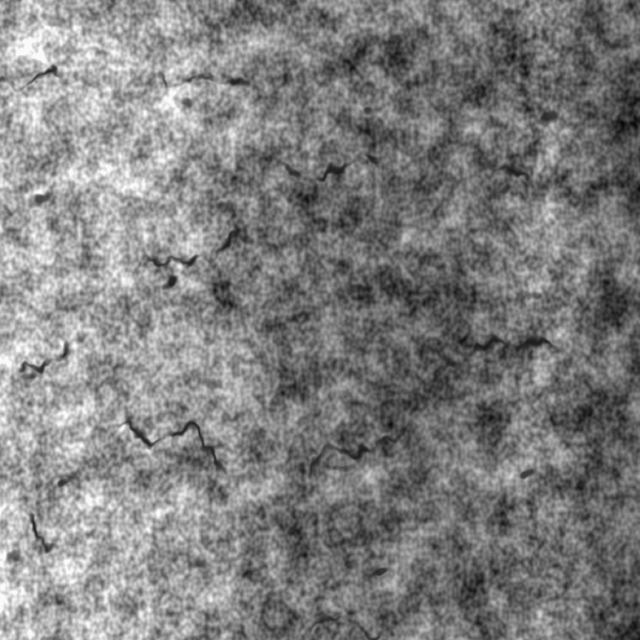
Reproduce this texture procedurally as a Shadertoy shader.

```glsl
// Weathered grey stone wall: grainy, unevenly lit, with short dark cracks and pits.

const int CRACK_COUNT = 11;
const int PIT_COUNT = 20;
const float TAU = 6.2831853;
const float DEEP_SHADOW = 0.09;

// Integer hash of a lattice point, two values in 0..1
vec2 hash2(vec2 cell) {
    uvec2 h = uvec2(ivec2(cell) + 4096) * uvec2(1597u, 3571u);
    uint n = (h.x ^ (h.y << 7)) * 747796405u + 289133u;
    n = ((n >> ((n >> 28u) + 4u)) ^ n) * 277803u;
    n = (n >> 15u) ^ n;
    uint m = n * 747796405u + 1013u;
    m = (m >> 13u) ^ m;
    return vec2(n & 65535u, m & 65535u) / 65535.0;
}

// Gradient of a lattice corner, dotted with the offset from it
float cornerSlope(vec2 cell, vec2 offset) {
    float a = TAU * hash2(cell).x;
    return dot(vec2(cos(a), sin(a)), offset);
}

float gradientNoise(vec2 p) {
    vec2 cell = floor(p), f = fract(p);
    vec2 u = f * f * f * (f * (f * 6.0 - 15.0) + 10.0);
    vec2 e = vec2(1.0, 0.0);
    float low = mix(cornerSlope(cell, f), cornerSlope(cell + e.xy, f - e.xy), u.x);
    float high = mix(cornerSlope(cell + e.yx, f - e.yx), cornerSlope(cell + e.xx, f - e.xx), u.x);
    return mix(low, high, u.y);
}

vec2 rotate(vec2 p, float angle) {
    float c = cos(angle), s = sin(angle);
    return vec2(c * p.x + s * p.y, c * p.y - s * p.x);
}

// Evenly spread position of the i-th scattered feature
vec2 scatter(float i, vec2 start) {
    return fract(start + i * vec2(0.7549, 0.5698));
}

// Broad lighting: bright left, dark centre right, pale vertical band
float broadTone(vec2 p) {
    float tone = mix(0.68, 0.41, smoothstep(0.1, 0.62, p.x));
    float band = (p.x - 0.84) / 0.05;
    vec2 shade = (p - vec2(0.62, 0.32)) / vec2(0.14, 0.2);
    tone += 0.11 * exp(-band * band);
    tone -= 0.08 * smoothstep(0.88, 1.0, p.x);
    tone -= 0.07 * exp(-dot(shade, shade));
    return tone + 0.03 * cos(TAU * p.y) * (1.0 - p.x);
}

// Soft stains, from large to small
float blotches(vec2 p) {
    return 0.15 * gradientNoise(p * 5.0 + 3.3)
         + 0.20 * gradientNoise(p * 11.0 + 17.6)
         + 0.27 * gradientNoise(rotate(p, 0.4) * 23.0 + 41.2);
}

// Fine mineral grain with faint upright streaks
float grain(vec2 p) {
    return 0.21 * gradientNoise(p * vec2(146.0, 122.0) + 9.4)
         + 0.19 * gradientNoise(rotate(p, 0.3) * 84.0 + 71.7)
         + 0.20 * gradientNoise(rotate(p, -0.5) * 45.0 + 33.1)
         + 0.07 * gradientNoise(p * vec2(95.0, 9.0) + 130.5);
}

// Darkness of one jagged, mostly horizontal crack
float crack(vec2 p, vec2 centre, float seed) {
    vec2 random = hash2(vec2(seed, 57.0));
    vec2 q = rotate(p - centre, (random.x - 0.4) * 0.9);
    float row = seed * 3.0 + 0.5;
    float bend = 0.050 * gradientNoise(vec2(q.x * 16.0, row))
               + 0.018 * gradientNoise(vec2(q.x * 48.0, row + 90.0))
               + 0.006 * gradientNoise(p * 90.0);
    float swell = gradientNoise(vec2(q.x * 34.0, row + 200.0));
    float halfWidth = 0.0075 + 0.014 * max(swell, 0.0);
    float halfLength = mix(0.04, 0.12, random.y);
    float line = 1.0 - smoothstep(0.0, halfWidth, abs(q.y - bend));
    float ends = 1.0 - smoothstep(0.6 * halfLength, halfLength, abs(q.x));
    return line * ends * clamp(0.7 + 1.4 * swell, 0.25, 1.0);
}

// Darkness of one small ragged pit
float pit(vec2 p, vec2 centre, float seed) {
    vec2 random = hash2(vec2(seed, 211.0));
    vec2 q = rotate(p - centre, random.x - 0.3) / vec2(1.5, 0.8);
    float radius = mix(0.009, 0.019, random.y * random.y);
    float edge = length(q) + 0.010 * gradientNoise(p * 70.0 + seed);
    return (1.0 - smoothstep(0.15 * radius, radius, edge)) * mix(0.4, 1.0, random.x);
}

void mainImage(out vec4 fragColor, in vec2 fragCoord) {
    vec2 p = fragCoord / iResolution.xy;

    // Stone surface, rougher where it is brighter
    float tone = broadTone(p);
    float roughness = 0.4 + 1.2 * tone;
    float grey = tone + blotches(p) + grain(p) * roughness;

    // Cracks and pits keep only the deepest damage at each point
    float damage = 0.0;
    for (int i = 0; i < CRACK_COUNT; i++) {
        float seed = float(i);
        damage = max(damage, crack(p, scatter(seed, vec2(0.52, 0.74)), seed));
    }
    for (int i = 0; i < PIT_COUNT; i++) {
        float seed = float(i);
        damage = max(damage, pit(p, scatter(seed, vec2(0.27, 0.56)), seed));
    }
    grey = mix(grey, DEEP_SHADOW, 0.9 * damage);

    fragColor = vec4(vec3(clamp(grey, 0.04, 0.98)), 1.0);
}
```
